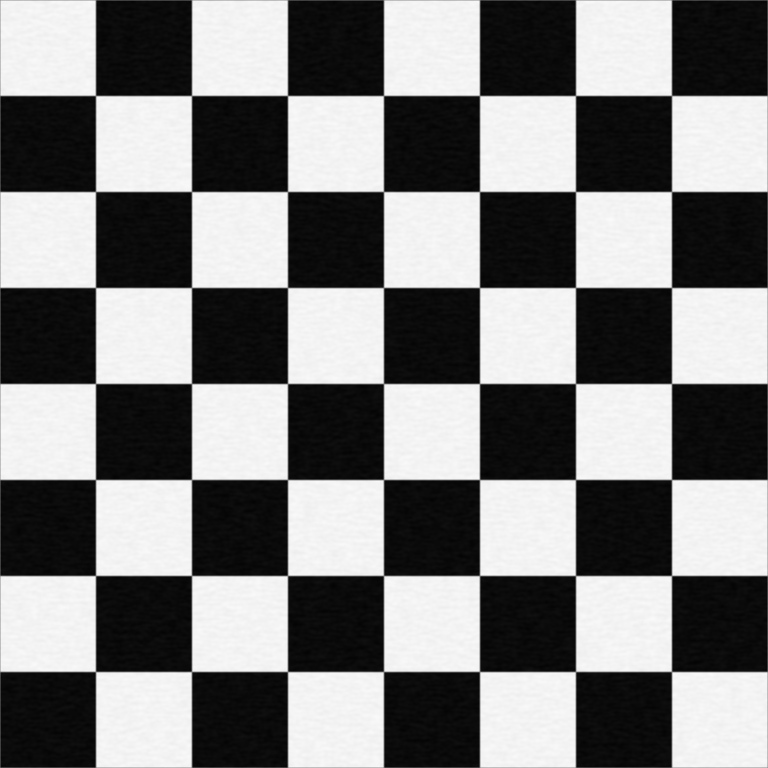
This pattern is drawn by a Shadertoy shader. Its source:

```glsl
// Black and white checkerboard with a fine horizontal embossed paper grain.

const float SQUARES = 8.0;                    // squares per side, even so it tiles
const float EDGE_SOFTNESS = 0.0017;           // half width of an edge, in canvas units
const vec3 DARK = vec3(0.040);
const vec3 LIGHT = vec3(0.954);
const vec2 STREAK_CELLS = vec2(56.0, 184.0);  // long horizontal fibres
const vec2 FLECK_CELLS = vec2(144.0, 208.0);  // short fine fibres
const vec2 BLOTCH_CELLS = vec2(40.0, 48.0);   // broad, faint unevenness
const float DARK_GRAIN = 0.034;
const float LIGHT_GRAIN = 0.032;

// Unit gradient from an integer hash of the lattice point
vec2 latticeGradient(vec2 cell, vec2 period, uint seed) {
    uvec2 q = uvec2(mod(cell, period));
    uint h = q.x * 1597u + q.y * 51749u + seed * 7919u;
    h = (h ^ (h >> 15u)) * 73237u;
    h = (h ^ (h >> 13u)) * 91193u;
    h ^= h >> 16u;
    float angle = float(h & 1023u) * 6.28318 / 1024.0;
    return vec2(cos(angle), sin(angle));
}

// Gradient noise that wraps after one canvas
float wrappedNoise(vec2 uv, vec2 period, uint seed) {
    vec2 p = uv * period;
    vec2 i = floor(p);
    vec2 f = p - i;
    vec2 u = f * f * f * (f * (f * 6.0 - 15.0) + 10.0);
    vec2 e = vec2(1.0, 0.0);
    float a = dot(latticeGradient(i, period, seed), f);
    float b = dot(latticeGradient(i + e.xy, period, seed), f - e.xy);
    float c = dot(latticeGradient(i + e.yx, period, seed), f - e.yx);
    float d = dot(latticeGradient(i + e.xx, period, seed), f - e.xx);
    return mix(mix(a, b, u.x), mix(c, d, u.x), u.y);
}

// Coverage of the light squares; the lower left square is dark
float checker(vec2 uv, float softness) {
    vec2 edgeDistance = abs(mod(uv * SQUARES + 0.5, 2.0) - 1.0) - 0.5;
    float w = softness * SQUARES;
    vec2 side = smoothstep(-w, w, edgeDistance) * 2.0 - 1.0;
    return 0.5 - 0.5 * side.x * side.y;
}

// Layered fibres, roughly within -1 to 1
float paperGrain(vec2 uv) {
    return 0.75 * wrappedNoise(uv, STREAK_CELLS, 1u)
         + 0.55 * wrappedNoise(uv, FLECK_CELLS, 2u)
         + 0.25 * wrappedNoise(uv, BLOTCH_CELLS, 3u);
}

void mainImage(out vec4 fragColor, in vec2 fragCoord) {
    vec2 uv = fragCoord / iResolution.xy;
    float pixel = 1.0 / min(iResolution.x, iResolution.y);
    float light = checker(uv, max(EDGE_SOFTNESS, 0.75 * pixel));

    // Grain is tinted separately on each colour
    float grain = paperGrain(uv);
    vec3 darkPaper = DARK + DARK_GRAIN * grain;
    vec3 lightPaper = LIGHT + LIGHT_GRAIN * grain;

    fragColor = vec4(clamp(mix(darkPaper, lightPaper, light), 0.0, 1.0), 1.0);
}
```
